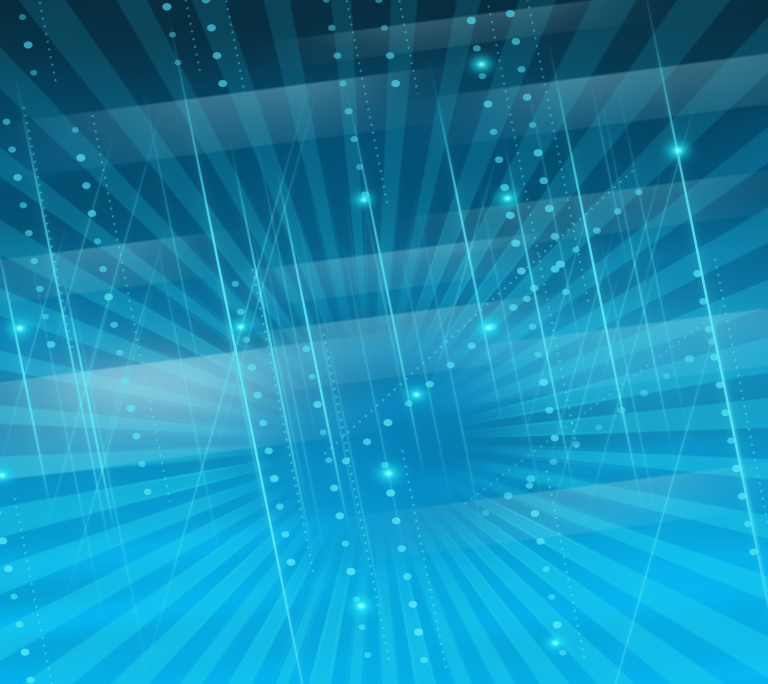
Reproduce this background procedurally as a Shadertoy shader.

```glsl
#define RAY_CENTER vec2(.545, .645)
#define RAY_COUNT 44.
#define RAY_STRENGTH .42
#define BAND_SLOPE .13
#define LEAN .2
#define STREAK_WIDTH .0017
#define FAINT_STREAKS 40
#define DOT_GAP .0415
#define DOT_RADIUS .006
#define BEAD_GAP .0115
#define BEAD_OFFSET .029
#define GLOW_SIZE .016

const vec3 CYAN = vec3(.13, .83, .93);
const vec3 PALE = vec3(.62, .85, .91);
const vec3 SPARK = vec3(.36, .92, .98);

// Tilted haze bands: center x, center y, half width, half height
const vec4 BANDS[] = vec4[](
  vec4(.337, .178, .34, .041), vec4(.94, .139, .34, .037), vec4(.88, .312, .31, .031),
  vec4(.58, .395, .26, .028), vec4(.2, .605, .4, .072), vec4(.13, .395, .22, .032),
  vec4(.83, .748, .34, .034), vec4(.95, .515, .33, .042), vec4(.68, .045, .3, .021),
  vec4(.58, .505, .25, .046));

// Bright streaks: x at the top edge, start, end, strength
const vec4 STREAKS[] = vec4[](
  vec4(.242, 0, 1.15, .9), vec4(0, .1, .82, .6), vec4(.946, -.1, 1, .9), vec4(.481, .13, .7, .6),
  vec4(.611, .15, .62, .6), vec4(.696, .2, .72, .6), vec4(.79, .05, .75, .8), vec4(.295, .2, .82, .6),
  vec4(.355, .25, .78, .8), vec4(-.075, .35, .75, .7), vec4(.012, .4, .78, .7));

// Dotted trails: x at the top edge, start, end
const vec3 TRAILS[] = vec3[](
  vec3(.477, 0, .31), vec3(.554, 0, .18), vec3(.742, .02, .45), vec3(.683, .03, .68), vec3(.242, .01, .12),
  vec3(.301, 0, .18), vec3(.028, .025, .13), vec3(-.026, .178, .55), vec3(.072, .19, .75), vec3(.261, .415, .85),
  vec3(.346, .51, 1), vec3(.427, .68, 1), vec3(.632, .71, 1), vec3(.94, .4, .85), vec3(-.154, .75, 1.02));

const vec2 GLOWS[] = vec2[](
  vec2(.532, .292), vec2(.704, .094), vec2(.991, .22), vec2(.742, .29), vec2(.029, .48), vec2(.352, .478),
  vec2(.609, .577), vec2(.568, .692), vec2(.528, .886), vec2(.003, .695), vec2(.812, .94), vec2(.714, .479));

float hash(float n) { return fract(sin(n * 127.1) * 43758.5453); }

float noise(vec2 p) {
  vec2 i = floor(p), f = fract(p);
  f *= f * (3. - 2. * f);
  float n = i.x + i.y * 57.;
  return mix(mix(hash(n), hash(n + 1.), f.x), mix(hash(n + 57.), hash(n + 58.), f.x), f.y);
}

float fill(float d, float px) { return 1. - smoothstep(-px, px, d); }
float blob(vec2 p, vec2 center, vec2 size) { p = (p - center) / size; return exp(-dot(p, p)); }
vec2 slant(float x, float y) { return vec2(x + LEAN * y, y); }

float streak(vec2 p, float x, float lean, float start, float end, float px) {
  float d = abs(p.x - x - lean * p.y);
  float fade = sin(3.1416 * clamp((p.y - start) / (end - start), 0., 1.));
  return fade * (fill(d - STREAK_WIDTH, px) + .22 * exp(-d * 150.));
}

// Large dots along a segment, with a parallel row of beads
float trail(vec2 p, vec2 a, vec2 b, float seed, float px) {
  vec2 dir = normalize(b - a), side = vec2(dir.y, -dir.x);
  float along = dot(p - a, dir) + .5 * DOT_GAP, across = dot(p - a, side);
  if (along < 0. || along > DOT_GAP * floor(length(b - a) / DOT_GAP + .5)) return 0.;
  float rnd = hash(floor(along / DOT_GAP) + seed * 31.);
  vec2 d = dir * (mod(along, DOT_GAP) - .5 * DOT_GAP) + side * across;
  float dots = fill(length(d * vec2(.9, 1.1)) - DOT_RADIUS * mix(.75, 1., rnd), px);
  vec2 bead = vec2(mod(along, BEAD_GAP) - .5 * BEAD_GAP, across - BEAD_OFFSET);
  return dots * mix(.65, 1., rnd) + .6 * fill(length(bead) - .0017, px);
}

void mainImage(out vec4 fragColor, in vec2 fragCoord) {
  // Height units, y growing downwards
  float px = .8 / iResolution.y;
  vec2 p = vec2(fragCoord.x, iResolution.y - fragCoord.y) / iResolution.y;

  // Deep teal to bright cyan gradient with tilted wisps
  vec3 col = mix(vec3(.03, .19, .27), vec3(.01, .31, .45), smoothstep(0., .25, p.y));
  col = mix(col, vec3(.04, .5, .69), smoothstep(.22, .54, p.y));
  col = mix(col, vec3(.02, .65, .86), smoothstep(.56, .86, p.y));
  col = mix(col, vec3(.01, .5, .73), .7 * blob(p, vec2(.6, .645), vec2(.17, .13)));
  float wisp = noise(vec2(p.x * 2.5, (p.y + BAND_SLOPE * p.x) * 24.));
  col *= .86 + .14 * noise(p * vec2(4, 6)) + .14 * wisp;

  // Sunburst of wide and thin rays around a calm center
  vec2 d = p - RAY_CENTER;
  float r = length(d), turn = (atan(d.x, d.y) / 6.2832 + .5) * RAY_COUNT;
  float blur = px * RAY_COUNT / (6.28 * max(r, .02)) + .01;
  float ray = fill(abs(fract(turn) - .5) - mix(.16, .32, hash(floor(turn))), blur);
  float thin = fill(abs(fract(turn * 2.) - .5) - .09, blur * 2.) * (1. - smoothstep(.2, .45, r));
  float reach = smoothstep(.1, .3, r) * mix(.32, 1., smoothstep(.1, .8, p.y));
  col = mix(col, CYAN, (ray + .6 * thin) * reach * RAY_STRENGTH);

  // Haze bands, denser along the upper edge, and soft flares
  for (int i = 0; i < BANDS.length(); i++) {
    vec4 b = BANDS[i];
    float x = (p.x - b.x) / b.z, y = p.y - b.y + BAND_SLOPE * (p.x - b.x);
    float mask = fill(abs(y) - b.w, px * 2.) * (1. - smoothstep(.2, 1.1, abs(x)));
    float patchy = .65 + .6 * noise(vec2(p.x * 6., p.y * 9. + float(i) * 7.));
    col = mix(col, PALE, mask * patchy * (.15 + 3.2 * b.w) * (.85 - .35 * y / b.w));
  }
  col = mix(col, vec3(.8, .92, .95), .38 * blob(p, vec2(.22, .565), vec2(.16, .06)));
  col = mix(col, vec3(.25, .78, .87), .3 * blob(p, vec2(.9, .52), vec2(.22, .1)));

  // Faint crossing streaks, then the bright ones
  float light = .3 * (streak(p, 1.18, -.28, .4, 1.25, px) + streak(p, .487, -.28, .1, 1., px));
  for (int i = 0; i < FAINT_STREAKS; i++) {
    float k = float(i), start = .05 + .4 * hash(k + 40.);
    float lean = i % 3 == 0 ? -.28 : LEAN, x = 1.4 * hash(k + 3.) - .05 - .5 * lean;
    light += .2 * streak(p, x, lean, start, start + .3 + .3 * hash(k + 80.), px);
  }
  for (int i = 0; i < STREAKS.length(); i++) {
    vec4 s = STREAKS[i];
    light += s.w * streak(p, s.x, LEAN, s.y, s.z, px);
  }
  col = mix(col, SPARK, min(light, .9) * smoothstep(-.2, .4, p.y));

  // Dotted trails, two of them rising to the right
  float dots = trail(p, vec2(.506, .674), vec2(.96, .257), 20., px);
  dots += .7 * trail(p, vec2(.71, .75), vec2(1.08, .47), 21., px);
  for (int i = 0; i < TRAILS.length(); i++) {
    vec3 t = TRAILS[i];
    dots += trail(p, slant(t.x, t.y), slant(t.x, t.z), float(i), px);
  }
  col = mix(col, SPARK, min(dots, 1.) * mix(.6, .85, p.y));

  // Sparkling glows
  for (int i = 0; i < GLOWS.length(); i++) {
    float q = length((p - GLOWS[i]) * vec2(.85, 1.1)) / (GLOW_SIZE * mix(.7, 1.1, hash(float(i))));
    col = mix(col, vec3(.12, .92, .98), .75 * exp(-q * q)) + vec3(.4, .2, .1) * exp(-q * q * 9.);
  }
  fragColor = vec4(clamp(col, 0., 1.), 1);
}
```
